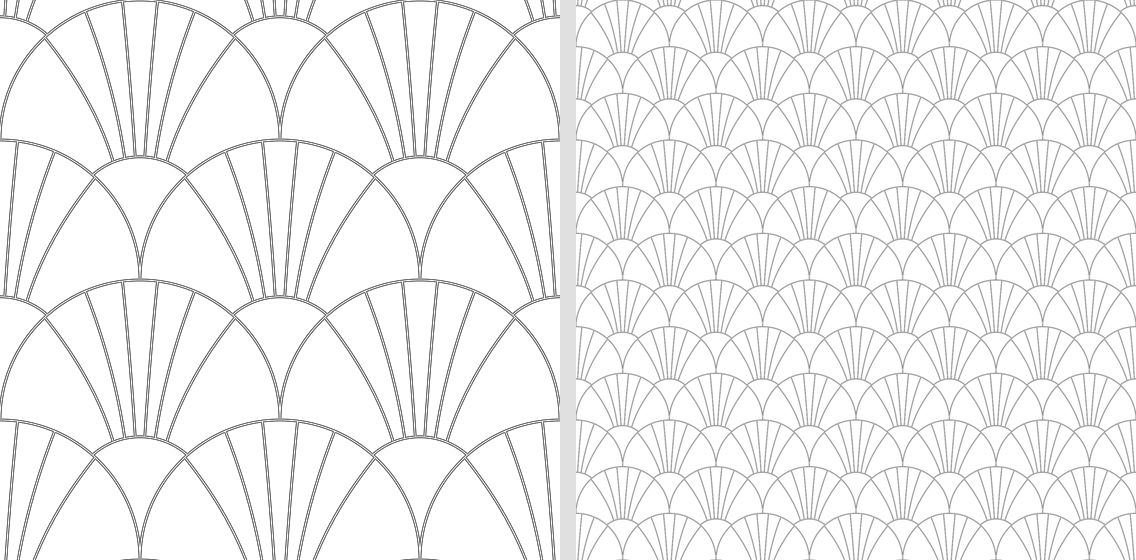
Left, the tile; right, the same tile 3 across and 3 down.
This pattern is drawn by a WebGL 1 fragment shader. Its source:

```glsl
precision highp float;
// Overlapping fan scallops with curved ribs, drawn as fine double outlines.

uniform vec2 u_resolution;

#define REPEATS 2.0        // tiles across and down, whole number
#define HALF_GAP 0.0070    // half the channel between paired lines, in scallop radii
#define LINE_WIDTH 0.0048  // width of one line, in scallop radii
#define SOFTNESS 1.2       // edge filter width, in pixels
#define HUB_CENTER -0.625  // height of the small arc's centre
#define HUB_RADIUS 0.505
#define RIB_INNER vec3(0.0418, 0.0663, 0.018)
#define RIB_MIDDLE vec3(0.130, 0.1767, 0.1156)
#define RIB_OUTER vec3(0.2447, 0.386, 0.284)
#define INK vec3(0.0)
#define PAPER vec3(1.0)

// Scallop-local position: unit circle centred on the origin, half-drop rows.
vec2 scallopCell(vec2 p) {
  float row = floor(p.y);
  vec2 q = vec2(mod(p.x + row + 1.0, 2.0) - 1.0, p.y - row);
  // Outside this row's arch the point belongs to the row above.
  if (length(q) > 1.0) q -= vec2(q.x < 0.0 ? -1.0 : 1.0, 1.0);
  return vec2(abs(q.x), q.y);
}

float circleDistance(vec2 p, vec2 center, float radius) {
  return abs(length(p - center) - radius);
}

// Approximate distance to the parabola x = a + b*y + c*y*y.
float ribDistance(vec2 p, vec3 rib) {
  float x = rib.x + p.y * (rib.y + p.y * rib.z);
  float slope = rib.y + 2.0 * rib.z * p.y;
  return abs(p.x - x) / sqrt(1.0 + slope * slope);
}

// Distance to the nearest channel centreline.
float channelDistance(vec2 q) {
  vec2 hub = vec2(0.0, HUB_CENTER);
  float d = circleDistance(q, vec2(0.0), 1.0);
  d = min(d, circleDistance(q, vec2(1.0, -1.0), 1.0));
  d = min(d, circleDistance(q, hub, HUB_RADIUS));
  // Ribs stop at the hub arc.
  if (length(q - hub) > HUB_RADIUS) {
    d = min(d, ribDistance(q, RIB_INNER));
    d = min(d, ribDistance(q, RIB_MIDDLE));
    d = min(d, ribDistance(q, RIB_OUTER));
  }
  return d;
}

// Share of the filter footprint covered by a line at the given offset.
float lineCoverage(float offset, float footprint) {
  float lo = max(offset - 0.5 * footprint, -0.5 * LINE_WIDTH);
  float hi = min(offset + 0.5 * footprint, 0.5 * LINE_WIDTH);
  return max(hi - lo, 0.0) / footprint;
}

void main() {
  float scale = 2.0 * REPEATS;
  vec2 p = gl_FragCoord.xy / u_resolution * scale;
  float footprint = SOFTNESS * scale / min(u_resolution.x, u_resolution.y);

  float d = channelDistance(scallopCell(p));
  float ink = lineCoverage(d - HALF_GAP, footprint);
  gl_FragColor = vec4(mix(PAPER, INK, ink), 1.0);
}
```
